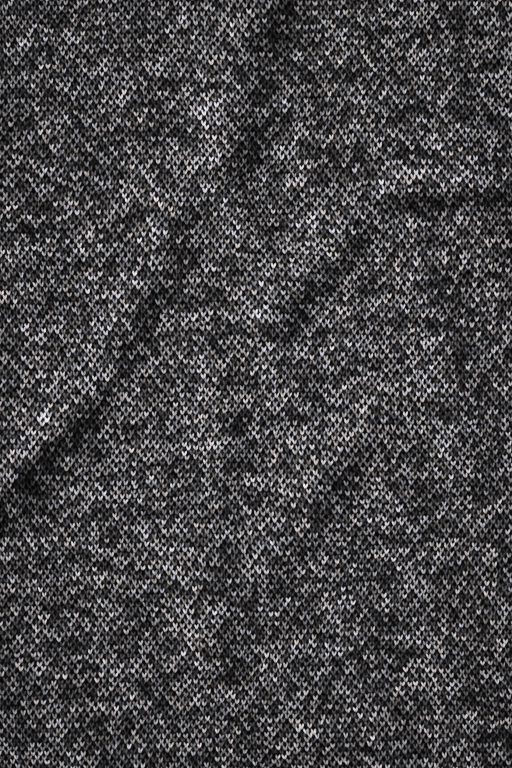
Write a WebGL 2 fragment shader that draws this texture.

```glsl
#version 300 es
precision highp float;
// Marled charcoal knit: staggered V stitches over softly creased cloth.

uniform vec2 u_resolution;
out vec4 fragColor;

const float STITCH_PITCH = 0.0092;  // stitch width, canvas height = 1
const float ROW_STEP = 0.66;        // row spacing in stitch widths
const int SAMPLES = 2;              // antialiasing grid per axis

float hash(vec2 p) {
    vec3 q = fract(p.xyx * 0.1031);
    q += dot(q, q.yzx + 33.33);
    return fract((q.x + q.y) * q.z);
}

// Rotated, warped sine octaves, roughly -1 to 1
float layeredSines(vec2 p) {
    float sum = 0.0, amplitude = 0.5;
    for (int i = 0; i < 5; i++) {
        p = mat2(0.8, 0.6, -0.6, 0.8) * p * 1.7 + 1.3;
        sum += amplitude * sin(p.x + 1.7 * sin(p.y + sum));
        amplitude *= 0.7;
    }
    return sum;
}

// Distance to the nearest scattered point
float cellular(vec2 p) {
    vec2 cell = floor(p);
    float nearest = 2.0;
    for (int y = -1; y <= 1; y++)
        for (int x = -1; x <= 1; x++) {
            vec2 id = cell + vec2(x, y);
            vec2 point = id + vec2(hash(id), hash(id + 57.0));
            nearest = min(nearest, length(p - point));
        }
    return nearest;
}

float segmentDistance(vec2 p, vec2 a, vec2 b) {
    vec2 d = b - a;
    return length(p - a - d * clamp(dot(p - a, d) / dot(d, d), 0.0, 1.0));
}

// Dark valley with a lit ridge on its left side
float crease(vec2 p, vec2 a, vec2 b, float width) {
    vec2 along = normalize(b - a);
    vec2 ridge = vec2(-along.y, along.x) * width * 2.2;
    float valley = segmentDistance(p, a, b) / width;
    float lit = segmentDistance(p - ridge, a, b) / (width * 1.2);
    return 0.5 * exp(-lit * lit) - exp(-valley * valley);
}

float clothShade(vec2 p) {
    vec2 q = p + 0.006 * vec2(layeredSines(p * 6.0), layeredSines(p * 6.0 + 9.0));
    float folds = 0.9 * crease(q, vec2(-0.03, 0.29), vec2(0.13, 0.47), 0.020);
    folds += 0.6 * crease(q, vec2(0.155, 0.51), vec2(0.25, 0.70), 0.020);
    folds += 0.6 * crease(q, vec2(0.31, 0.77), vec2(0.37, 1.02), 0.024);
    folds += 0.6 * crease(q, vec2(0.37, 0.57), vec2(0.48, 0.70), 0.020);
    folds += 0.7 * crease(q, vec2(0.51, 0.73), vec2(0.70, 0.74), 0.016);
    folds += 0.5 * crease(q, vec2(0.35, 0.23), vec2(0.48, 0.42), 0.018);
    folds += 0.3 * crease(q, vec2(0.30, 0.12), vec2(0.31, 0.50), 0.020);
    float mottle = layeredSines(p * vec2(26.0, 48.0));
    vec2 edge = (p - vec2(0.33, 0.54)) * vec2(1.5, 1.0);
    return exp(folds + 0.40 * mottle - 0.8 * dot(edge, edge) + 0.14);
}

// Two slanted legs that merge into a pointed foot
float stitchMask(vec2 p) {
    float across = (abs(p.x) - 0.16 - 0.30 * p.y) / 0.18;
    return 1.0 - smoothstep(0.40, 1.30, length(vec2(across, p.y / 0.40)));
}

vec3 knit(vec2 p, float shade) {
    vec2 slack = 0.003 * vec2(sin(p.y * 19.0 + 2.0 * sin(p.x * 8.0)),
                              sin(p.x * 17.0 + 2.0 * sin(p.y * 9.0)));
    slack += 0.0008 * vec2(layeredSines(p * 45.0), layeredSines(p * 45.0 + 5.0));
    vec2 grid = (p + slack) / STITCH_PITCH;
    float baseRow = floor(grid.y / ROW_STEP);
    float yarn = 0.0, warmth = 0.0;
    for (int i = -1; i <= 1; i++) {
        float row = baseRow + float(i);
        float x = grid.x + 0.5 * mod(row, 2.0);
        vec2 id = vec2(floor(x), row);
        vec2 local = vec2(fract(x) - 0.5, grid.y - (row + 0.5) * ROW_STEP);
        local += 0.22 * (vec2(hash(id + 11.0), hash(id + 23.0)) - 0.5);
        // Each leg is a separate strand with its own share of pale fibre
        float strand = hash(id + (local.x < 0.0 ? 41.0 : 89.0));
        float tone = 0.18 + 0.95 * pow(hash(id + 3.0), 1.5);
        float lit = stitchMask(local) * tone * (0.7 + 0.6 * strand);
        if (lit > yarn) {
            yarn = lit;
            warmth = hash(id + 71.0) - 0.5;
        }
    }
    // Loose fibres soften the gaps and roughen the yarn
    float fuzz = 1.0 - cellular(grid * vec2(2.2, 2.0));
    float light = shade * (yarn * (0.70 + 0.60 * fuzz) + 0.11 * fuzz * fuzz);
    light = 0.015 + 0.96 * (1.0 - exp(-1.2 * light));
    vec3 tint = vec3(1.0, 0.98, 1.0) + 0.06 * warmth * vec3(1.0, 0.1, -1.0);
    return light * tint;
}

void main() {
    float shade = clothShade(gl_FragCoord.xy / u_resolution.y);
    vec3 color = vec3(0.0);
    for (int y = 0; y < SAMPLES; y++)
        for (int x = 0; x < SAMPLES; x++) {
            vec2 offset = (vec2(x, y) + 0.5) / float(SAMPLES) - 0.5;
            color += knit((gl_FragCoord.xy + offset) / u_resolution.y, shade);
        }
    fragColor = vec4(color / float(SAMPLES * SAMPLES), 1.0);
}
```
